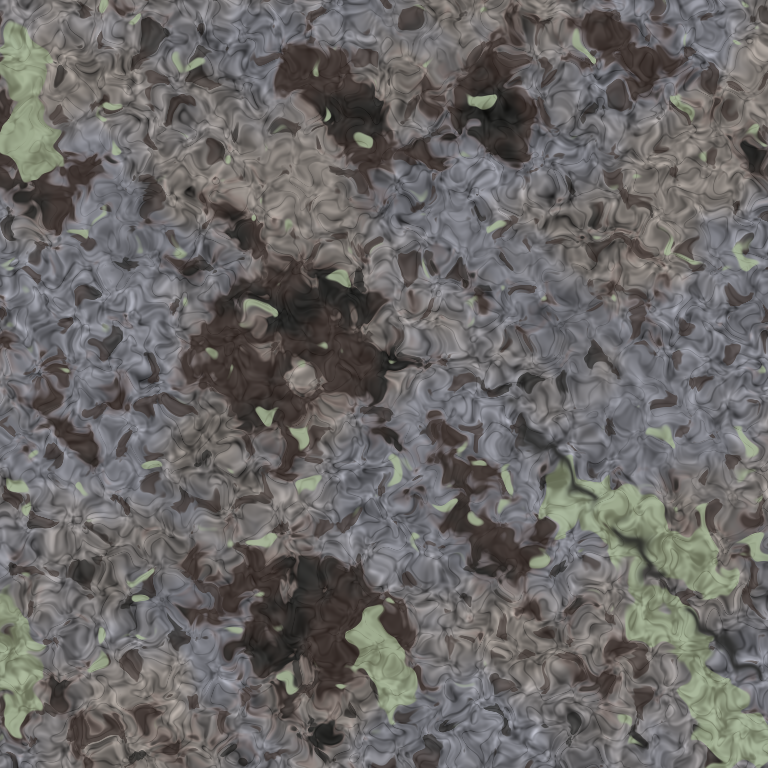
Reproduce this texture procedurally as a three.js fragment shader.

```glsl
// Weathered grey rock: curly mineral grain over diagonal bedding, with ragged
// brown stains, dark cracks and pale green lichen. All layers are gradient
// noise; the larger stains and lichen colonies gather along soft segments.
varying vec2 vUv;

const vec2 BEDDING = vec2(0.66, -0.75);         // direction of the streaks
const vec3 WARM_TINT = vec3(1.045, 0.995, 0.955);
const vec3 COOL_TINT = vec3(0.975, 0.985, 1.045);
const vec3 STAIN_BROWN = vec3(0.255, 0.218, 0.205);
const vec3 STAIN_BLACK = vec3(0.155, 0.155, 0.150);
const vec3 RUST = vec3(0.41, 0.325, 0.305);
const vec3 LICHEN_SHADE = vec3(0.43, 0.46, 0.36);
const vec3 LICHEN_LIGHT = vec3(0.66, 0.72, 0.60);
const float STONE_TONE = 0.472;
const float CREASE_DEPTH = 0.10;
const float STAIN_LEVEL = 0.42;                 // higher means fewer stains
const float WARP = 0.009;                       // curl of the grain

vec2 hash22(vec2 p) {
  vec3 h = fract(vec3(p.xyx) * vec3(0.1031, 0.1030, 0.0973));
  h += dot(h, h.yzx + 33.33);
  return fract((h.xx + h.yz) * h.zy);
}

float cornerSlope(vec2 cell, vec2 offset) {
  return dot(hash22(cell) * 2.0 - 1.0, offset);
}

// Gradient noise, centred on zero, mostly within -1 to 1.
float noise(vec2 p) {
  vec2 i = floor(p), f = p - i;
  vec2 u = f * f * f * (f * (f * 6.0 - 15.0) + 10.0);
  vec2 e = vec2(1.0, 0.0);
  float low = mix(cornerSlope(i, f), cornerSlope(i + e, f - e), u.x);
  float high = mix(cornerSlope(i + e.yx, f - e.yx), cornerSlope(i + 1.0, f - 1.0), u.x);
  return 3.0 * mix(low, high, u.y);
}

float fbm(vec2 p) {
  float sum = 0.0, amp = 0.5;
  for (int i = 0; i < 4; i++) {
    sum += amp * noise(p);
    p = mat2(1.6, 1.2, -1.2, 1.6) * p + 19.7;
    amp *= 0.5;
  }
  return sum;
}

// Soft closeness, 1 on the segment from a to b, falling off over width.
float seam(vec2 p, vec2 a, vec2 b, float width) {
  vec2 ab = b - a;
  float along = clamp(dot(p - a, ab) / dot(ab, ab), 0.0, 1.0);
  float d = length(p - a - ab * along) / width;
  return exp(-d * d);
}

float stainSeams(vec2 p) {
  float s = seam(p, vec2(0.635, 1.0), vec2(0.64, 0.85), 0.05);
  s = max(s, seam(p, vec2(0.22, 0.80), vec2(0.37, 0.60), 0.030));
  s = max(s, seam(p, vec2(0.10, 0.75), vec2(0.14, 0.81), 0.040));
  s = max(s, seam(p, vec2(0.40, 0.91), vec2(0.55, 0.79), 0.045));
  s = max(s, seam(p, vec2(0.31, 0.27), vec2(0.38, 0.18), 0.060));
  return max(s, seam(p, vec2(0.53, 0.35), vec2(0.68, 0.27), 0.026));
}

float lichenSeams(vec2 p) {
  float s = seam(p, vec2(0.74, 0.36), vec2(0.91, 0.26), 0.042);
  s = max(s, seam(p, vec2(0.85, 0.22), vec2(0.97, 0.03), 0.036));
  s = max(s, seam(p, vec2(0.03, 0.92), vec2(0.05, 0.80), 0.034));
  s = max(s, seam(p, vec2(0.01, 0.20), vec2(0.02, 0.10), 0.034));
  return max(s, seam(p, vec2(0.48, 0.16), vec2(0.52, 0.10), 0.030));
}

void main() {
  vec2 p = vUv;
  vec2 curled = p + WARP * vec2(noise(p * 30.0), noise(p * 30.0 + 41.3));
  vec2 bed = vec2(dot(p, BEDDING), dot(p, vec2(-BEDDING.y, BEDDING.x)));

  // Grain: flakes at three sizes, cut by curly dark creases
  float coarse = noise(curled * 38.0 + 7.1);
  float medium = noise(curled * 74.0 + 3.7);
  float fine = noise(curled * 138.0);
  float grain = 0.07 * coarse + 0.09 * medium + 0.06 * fine;
  float crease = 1.0 - smoothstep(0.0, 0.26, abs(noise(curled * 52.0 + 23.0)));
  grain -= CREASE_DEPTH * crease;

  // Bedding: smoother bands and faint streaks along the diagonal
  float band = smoothstep(0.1, 0.5, fbm(bed * vec2(2.5, 8.0) + 5.0));
  float streak = noise(bed * vec2(11.0, 58.0));
  grain *= 1.0 - 0.4 * band;
  float tone = STONE_TONE + grain + 0.03 * streak * (0.4 + band);
  tone += 0.07 * fbm(p * 6.0 + 31.0);
  float coolness = smoothstep(-0.4, 0.4, fbm(p * 4.0 + 12.0) + 0.25 * band);
  vec3 color = tone * mix(WARM_TINT, COOL_TINT, coolness);

  // Stains: ragged patches with rusty rims, plus small pits
  float ragged = 0.30 * noise(curled * 22.0 + 9.0) + 0.18 * medium;
  float field = fbm(bed * vec2(3.2, 6.5) + 2.0) + ragged + 0.6 * stainSeams(curled);
  float rim = smoothstep(STAIN_LEVEL - 0.25, STAIN_LEVEL, field);
  color = mix(color, RUST + 0.6 * grain, 0.35 * rim);
  float pits = 0.75 * smoothstep(0.6, 0.85, noise(curled * 33.0 + 61.0) + 0.2 * fine);
  float stain = max(smoothstep(STAIN_LEVEL - 0.06, STAIN_LEVEL + 0.1, field), pits);
  float blackness = smoothstep(-0.1, 0.6, fbm(p * 9.0 + 77.0));
  vec3 stainColor = mix(STAIN_BROWN, STAIN_BLACK, blackness) + 0.35 * grain;
  color = mix(color, stainColor, stain);

  // Lichen: lobed pale colonies with shaded hollows
  float lobes = 0.30 * noise(curled * 19.0 + 15.0) + 0.28 * noise(curled * 42.0 + 50.0);
  float lichen = smoothstep(0.40, 0.52, lichenSeams(curled) + lobes);
  float lit = smoothstep(-0.22, 0.16, grain + 0.2 * lobes);
  color = mix(color, mix(LICHEN_SHADE, LICHEN_LIGHT, lit), 0.88 * lichen);

  // Crack: broken dark line beside the lichen
  float crack = seam(curled + 0.006 * coarse, vec2(0.66, 0.47), vec2(0.98, 0.12), 0.009);
  crack *= smoothstep(-0.25, 0.15, noise(bed * vec2(16.0, 5.0)) + 0.2);
  color = mix(color, STAIN_BLACK, 0.85 * crack);

  gl_FragColor = vec4(clamp(color, 0.0, 1.0), 1.0);
}
```
